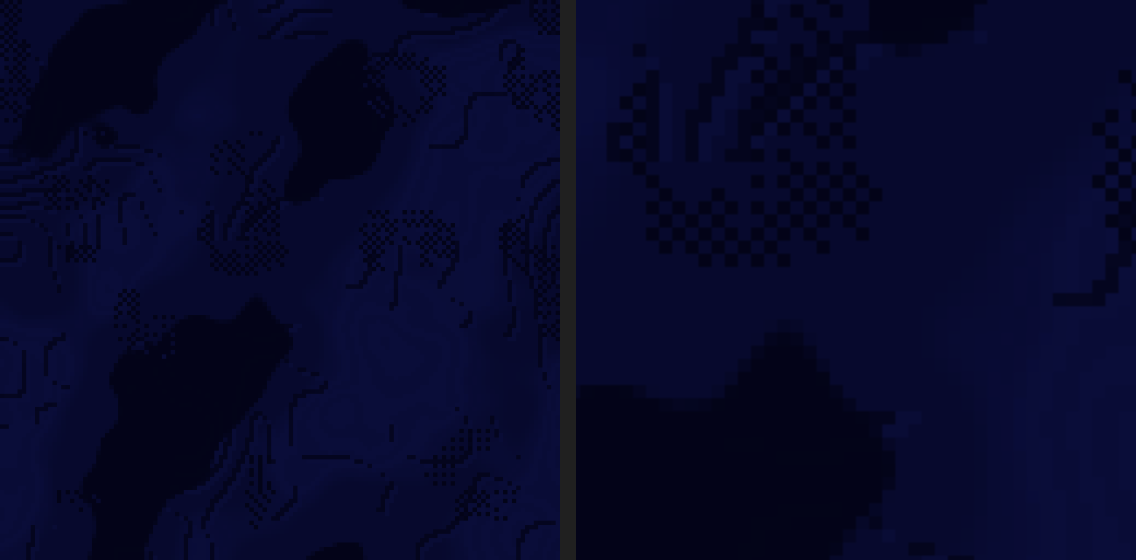
Left, the full canvas; right, a detail of the centre.
Give the GLSL for this texture, as a three.js fragment shader.

```glsl
varying vec2 vUv;

const float CELLS = 128.0;
const float BLOCK = 8.0;
const vec3 INK = vec3(0.011, 0.013, 0.092);
const vec3 NAVY = vec3(0.027, 0.036, 0.176);
const vec3 BLUE = vec3(0.038, 0.050, 0.222);

float hash(vec2 p) {
  vec3 q = fract(p.xyx * 0.1031);
  q += dot(q, q.yzx + 33.33);
  return fract((q.x + q.y) * q.z);
}

float noise(vec2 p) {
  vec2 i = floor(p);
  vec2 f = fract(p);
  f = f * f * f * (f * (f * 6.0 - 15.0) + 10.0);
  float low = mix(hash(i), hash(i + vec2(1.0, 0.0)), f.x);
  float high = mix(hash(i + vec2(0.0, 1.0)), hash(i + vec2(1.0)), f.x);
  return mix(low, high, f.y);
}

float fbm(vec2 p) {
  float sum = 0.0;
  float weight = 0.57;
  for (int i = 0; i < 3; i++) {
    sum += weight * noise(p);
    p = p * 2.03 + 17.3;
    weight *= 0.5;
  }
  return sum;
}

// Broad slanted bands broken up by noise: low is dark, high is bright
float landTone(vec2 uv) {
  float slant = uv.x - 0.7 * uv.y - 0.13;
  float band = cos(6.28318 * slant / 0.57);
  return 0.5 - 0.16 * band + 0.9 * (fbm(uv * 3.6 + 5.0) - 0.5);
}

// Stepped height whose borders become contour lines
float terrace(vec2 cell, float steps) {
  vec2 uv = cell / CELLS;
  float height = 0.75 * noise(uv * 3.7 + 41.0) + 0.25 * noise(uv * 9.0 + 63.0);
  return floor(height * steps);
}

float differs(float a, float b) {
  return step(0.5, abs(a - b));
}

// Checker, upright stripes, diagonal stripes or sparse dots
float weave(vec2 cell, float kind) {
  float column = mod(cell.x, 2.0);
  float row = mod(cell.y, 2.0);
  if (kind < 0.4) return abs(column - row);
  if (kind < 0.6) return column;
  if (kind < 0.8) return step(2.0, mod(cell.x + cell.y, 3.0));
  return column * row;
}

float weaveMask(vec2 cell, vec2 uv) {
  float patchArea = step(0.63, noise(uv * 7.0 + 88.0));
  float blockOn = step(0.35, hash(floor(cell / BLOCK) + 7.0));
  float grainOn = step(0.22, hash(cell + 201.0));
  return patchArea * blockOn * grainOn;
}

vec3 cellColor(vec2 cell) {
  vec2 uv = (cell + 0.5) / CELLS;
  float tone = landTone(uv);
  float dark = 1.0 - smoothstep(0.358, 0.376, tone);

  // Bright areas with faint ripples
  float glow = smoothstep(0.52, 0.66, tone);
  float ripple = step(0.5, fract(tone * 15.0));
  vec3 color = mix(NAVY, BLUE, glow * (0.78 + 0.22 * ripple));

  // Embossed contours: a dark line with a bright companion
  float level = terrace(cell, 9.0);
  float lineMask = step(0.42, noise(uv * 6.0 + 120.0));
  float shade = differs(level, terrace(cell + vec2(1.0, -1.0), 9.0));
  float shine = differs(level, terrace(cell + vec2(-1.0, 1.0), 9.0));
  color = mix(color, BLUE, shine * lineMask * 0.7);
  color = mix(color, INK, shade * lineMask * 0.75);

  // Woven patches, inverted inside the dark bands
  float kind = hash(floor(cell / (2.0 * BLOCK)) + 31.0);
  float woven = weave(cell, kind) * weaveMask(cell, uv);
  float ink = mix(dark, 1.0 - dark, woven);
  return mix(color, INK, ink * 0.97);
}

void main() {
  // Blend neighbouring cells over a narrow seam
  vec2 grid = vUv * CELLS - 0.5;
  vec2 cell = floor(grid);
  vec2 seam = smoothstep(0.38, 0.62, fract(grid));
  vec3 lower = mix(cellColor(cell), cellColor(cell + vec2(1.0, 0.0)), seam.x);
  vec3 upper = mix(cellColor(cell + vec2(0.0, 1.0)), cellColor(cell + 1.0), seam.x);
  gl_FragColor = vec4(mix(lower, upper, seam.y), 1.0);
}
```
